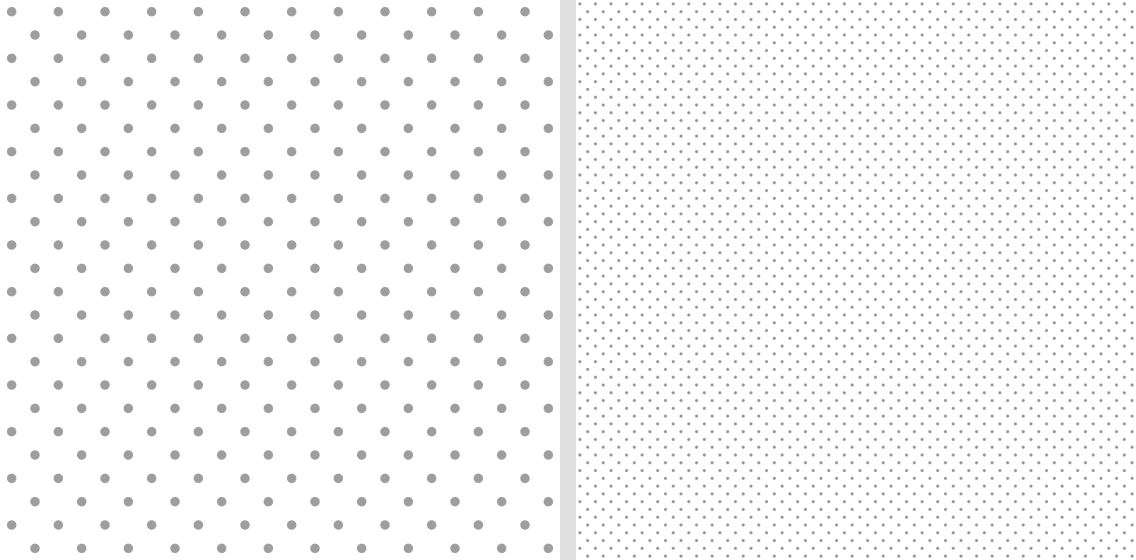
Left: one tile. Right: repeated 3 by 3.
Reproduce this pattern procedurally as a Shadertoy shader.

```glsl
// Staggered polka dots: small grey discs on white, two per square cell.
// Each cell holds one dot upper left and one lower right; the distance to
// the nearer one is smoothed over a pixel. Whole cells make it tile.

const float REPEATS = 12.0;               // cells across and down
const float DOT_RADIUS = 0.101;           // in cell widths
const vec2 UPPER_DOT = vec2(0.25, 0.75);  // dot centres within a cell
const vec2 LOWER_DOT = vec2(0.75, 0.25);
const vec3 PAPER_COLOR = vec3(1.0);
const vec3 DOT_COLOR = vec3(0.62);

// Signed distance to a disc repeated once per cell
float repeatedDisc(vec2 p, vec2 center, float radius) {
    vec2 offset = fract(p - center + 0.5) - 0.5;
    return length(offset) - radius;
}

void mainImage(out vec4 fragColor, in vec2 fragCoord) {
    // Cell coordinates and the size of one pixel in them
    vec2 p = REPEATS * fragCoord / iResolution.xy;
    float pixel = REPEATS / min(iResolution.x, iResolution.y);

    // Nearest dot of the two staggered grids
    float dist = min(repeatedDisc(p, UPPER_DOT, DOT_RADIUS),
                     repeatedDisc(p, LOWER_DOT, DOT_RADIUS));

    // Linear edge coverage, one pixel wide
    float coverage = clamp(0.5 - dist / pixel, 0.0, 1.0);
    fragColor = vec4(mix(PAPER_COLOR, DOT_COLOR, coverage), 1.0);
}
```
